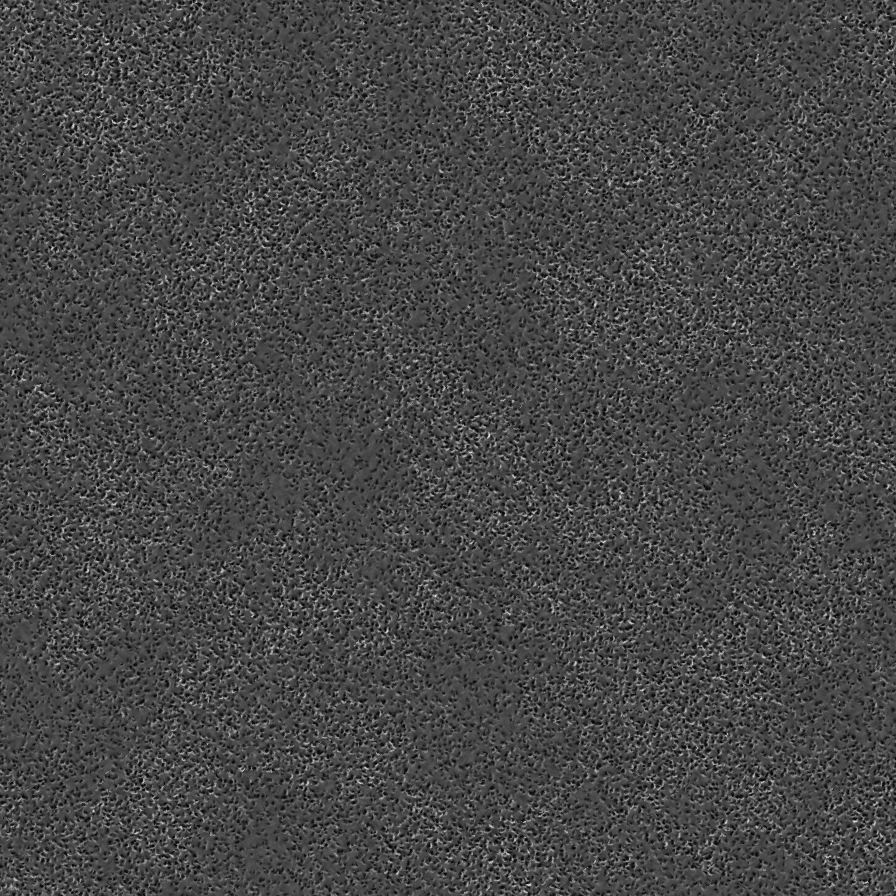
Reproduce this texture procedurally as a Shadertoy shader.

```glsl
const float GRAIN_CELLS = 182.0;
const float TAU = 6.2831853;
const vec2 LIT_SIDE = vec2(0.45, -0.89);
const float FLAT_GREY = 0.288;
const float DENSE_GREY = 0.283;

vec3 hash3(vec2 cell) {
    vec3 q = fract(vec3(cell.xyx) * vec3(0.1031, 0.1030, 0.0973));
    q += dot(q, q.yxz + 33.33);
    return fract((q.xxy + q.yzz) * q.zyx);
}

mat2 rotation(float angle) {
    float c = cos(angle), s = sin(angle);
    return mat2(c, s, -s, c);
}

// Layered, warped sines, centred on zero
float layeredSines(vec2 p, float frequency) {
    float sum = 0.0, weight = 0.5;
    vec2 q = p * frequency;
    for (int i = 0; i < 5; i++) {
        q += 0.7 * sin(q.yx * 0.9 + float(i) * 1.7);
        sum += weight * sin(q.x + 0.6) * sin(q.y + 1.9);
        q = rotation(0.9) * q * 1.7;
        weight *= 0.76;
    }
    return sum;
}

// Share of rough grain: 0 in smooth patches, 1 in dense ones
float roughness(vec2 uv) {
    float patches = 0.75 * layeredSines(uv, 13.0) + 0.5 * layeredSines(uv + 3.7, 52.0);
    return smoothstep(-1.1, 0.7, patches);
}

// Soft elliptical spot
float spot(vec2 offset, vec2 radii) {
    vec2 q = offset / radii;
    return exp(-dot(q, q));
}

// Thin arc around a pit, strongest on the given side
float crescent(vec2 offset, float radius, float width, vec2 side) {
    float dist = length(offset);
    float across = (dist - radius) / width;
    float facing = dot(offset, side) / max(dist, 0.001);
    return exp(-across * across) * smoothstep(0.1, 0.95, facing);
}

// Cellular pits: x is pit darkness, y is the lit rim beside each pit
vec2 pitsAndRims(vec2 p, float rough) {
    vec2 home = floor(p);
    vec2 result = vec2(0.0);
    for (int j = -1; j <= 1; j++) {
        for (int i = -1; i <= 1; i++) {
            vec2 cell = home + vec2(i, j);
            vec3 place = hash3(cell);
            vec3 shape = hash3(cell + 271.0);
            vec2 offset = p - cell - 0.5 - 0.95 * (place.xy - 0.5);
            float present = step(place.z, mix(0.5, 0.95, rough));

            float size = mix(0.27, 0.44, shape.x);
            vec2 turned = rotation(shape.y * TAU) * offset;
            float depth = mix(0.4, 1.0, shape.z);
            float pit = present * depth * spot(turned, size * vec2(1.4, 0.8));

            vec2 side = rotation(2.6 * (shape.y - 0.5)) * LIT_SIDE;
            float shine = mix(0.2, 1.0, place.z * shape.x + 0.3 * shape.z);
            float rim = present * shine * crescent(offset, size + 0.14, 0.22, side);
            result = max(result, vec2(pit, rim));
        }
    }
    return result;
}

void mainImage(out vec4 fragColor, in vec2 fragCoord) {
    vec2 uv = fragCoord / iResolution.y;
    float rough = roughness(uv);

    // Ragged grain outlines
    vec2 grain = uv * GRAIN_CELLS;
    vec2 ragged = vec2(layeredSines(grain, 2.3), layeredSines(grain + 5.0, 2.3));
    vec2 relief = pitsAndRims(grain + 0.16 * ragged, rough);

    // Ground with fine mottling
    float grey = mix(FLAT_GREY, DENSE_GREY, rough);
    grey += 0.006 * layeredSines(uv, 21.0);
    grey += mix(0.05, 0.09, rough) * layeredSines(uv, 260.0);

    // Dark pits and bright crescents
    grey -= mix(0.24, 0.32, rough) * relief.x;
    grey += mix(0.16, 0.60, rough) * relief.y * (1.0 - 0.5 * relief.x);
    fragColor = vec4(vec3(clamp(grey, 0.045, 0.88)), 1.0);
}
```
